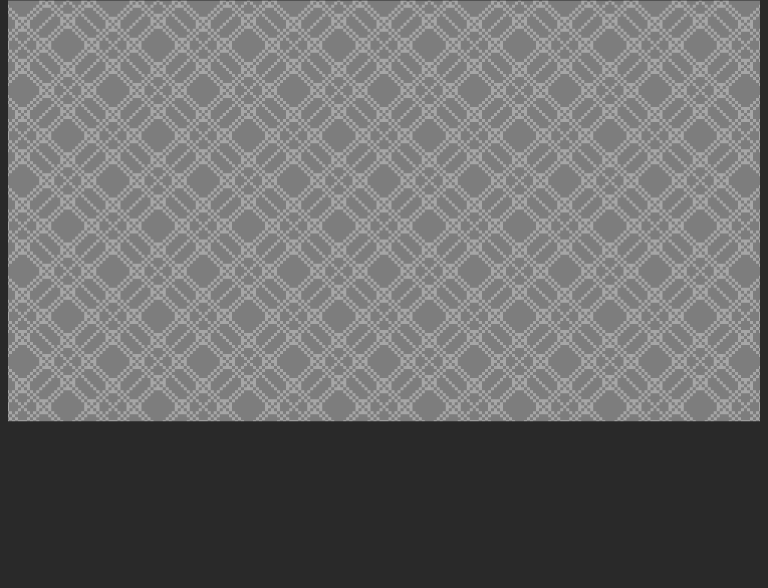
Write a WebGL 2 fragment shader that draws this pattern.

```glsl
#version 300 es
precision highp float;
// A woven grey panel on a dark ground, drawn on a grid of square stitches.
// Diagonal bands cross at square knots and enclose plain, striped and crossed
// fields. Each stitch is classed by folded diagonals, then box filtered.

uniform vec2 u_resolution;
out vec4 fragColor;

// Lengths are fractions of the canvas width.
const vec2 PANEL_MIN = vec2(0.0104, 0.2170);
const vec2 PANEL_MAX = vec2(0.9896, 0.7650);
const vec2 ANCHOR = vec2(0.5, 0.4125);   // centre of one plain field
const float REPEAT = 0.11765;            // width of one repeat

// Lengths below are in stitches.
const float STITCHES = 30.0;             // stitches per repeat
const float BAND = 8.0;                  // diagonal offset of the bands
const float KNOT_RADIUS = 2.0;           // half size of a crossing knot
const int SAMPLES = 4;                   // filter samples per axis

const vec3 GROUND = vec3(0.16);
const vec3 CLOTH = vec3(0.49);
const vec3 THREAD = vec3(0.65);

// Distance to the nearest multiple of one repeat.
vec2 foldRepeat(vec2 p) {
    float halfRepeat = 0.5 * STITCHES;
    return abs(mod(p + halfRepeat, STITCHES) - halfRepeat);
}

// 1 where a stitch shows the light thread, 0 where it shows the cloth.
float threadAt(vec2 stitch) {
    vec2 diagonal = foldRepeat(vec2(stitch.x + stitch.y, stitch.x - stitch.y));
    vec2 fromBand = diagonal - BAND;
    vec2 bandDistance = abs(fromBand);

    // Dark cores of the bands.
    if (min(bandDistance.x, bandDistance.y) < 0.5) return 0.0;

    // Light edges of the bands.
    if (min(bandDistance.x, bandDistance.y) < 1.5) return 1.0;

    // Square knots: diagonal offsets turned back to the stitch axes.
    vec2 knot = 0.5 * abs(vec2(fromBand.x + fromBand.y, fromBand.x - fromBand.y));
    if (max(knot.x, knot.y) < KNOT_RADIUS + 0.5) return 1.0;

    // Stripes through the striped fields, meeting in the crossed ones.
    return step(0.5 * STITCHES - 0.5, max(diagonal.x, diagonal.y));
}

vec3 shade(vec2 p) {
    vec2 inside = step(PANEL_MIN, p) * step(p, PANEL_MAX);
    vec2 stitch = floor((p - ANCHOR) * STITCHES / REPEAT + 0.5);
    vec3 cloth = mix(CLOTH, THREAD, threadAt(stitch));
    return mix(GROUND, cloth, inside.x * inside.y);
}

void main() {
    // Average a grid of samples over the pixel to smooth all edges.
    vec3 sum = vec3(0.0);
    for (int j = 0; j < SAMPLES; j++) {
        for (int i = 0; i < SAMPLES; i++) {
            vec2 offset = (vec2(i, j) + 0.5) / float(SAMPLES) - 0.5;
            sum += shade((gl_FragCoord.xy + offset) / u_resolution.x);
        }
    }
    fragColor = vec4(sum / float(SAMPLES * SAMPLES), 1.0);
}
```
